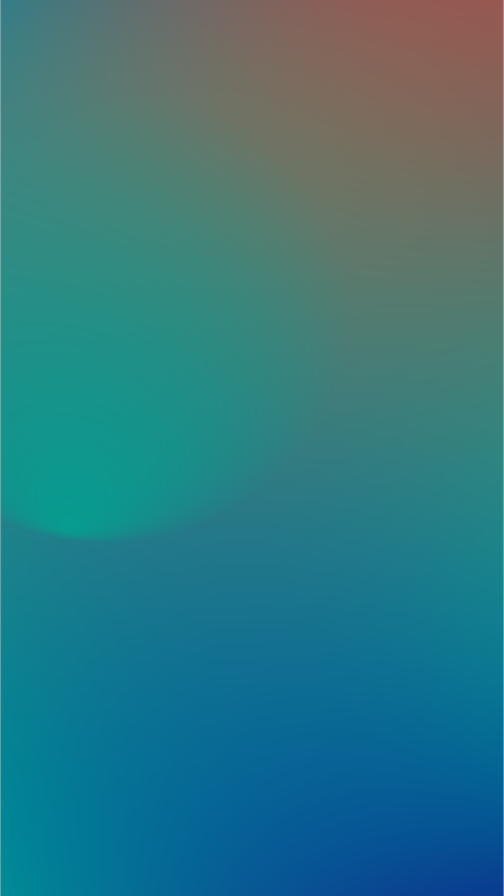
Write a WebGL 1 fragment shader that draws this background.

```glsl
precision highp float;
// Soft portrait gradient from red through teal to blue, with a crescent-edged teal glow.
uniform vec2 u_resolution;

// Smooth cubic through four colours evenly spaced from t = 0 to t = 1
vec3 cubicRamp(float t, vec3 a, vec3 b, vec3 c, vec3 d) {
  float s = 3.0 * t;
  float s1 = s - 1.0, s2 = s - 2.0, s3 = s - 3.0;
  return -a * s1 * s2 * s3 / 6.0 + b * s * s2 * s3 / 2.0
         - c * s * s1 * s3 / 2.0 + d * s * s1 * s2 / 6.0;
}

// Smooth quadratic through colours at the left, middle and right
vec3 quadraticRamp(float t, vec3 a, vec3 b, vec3 c) {
  return a * (2.0 * t - 1.0) * (t - 1.0) + b * 4.0 * t * (1.0 - t)
         + c * t * (2.0 * t - 1.0);
}

// Radial gradient in the unit circle: 0 at the focus, 1 on the rim
float focalGradient(vec2 p, vec2 focus) {
  vec2 ray = p - focus;
  float room = 1.0 - dot(focus, focus);
  float along = dot(focus, ray);
  return (along + sqrt(along * along + dot(ray, ray) * room)) / room;
}

void main() {
  vec2 uv = gl_FragCoord.xy / u_resolution;
  float down = 1.0 - uv.y;

  // Background: three vertical ramps blended across the width
  vec3 left = cubicRamp(down, vec3(0.20, 0.49, 0.53), vec3(0.235, 0.52, 0.505),
                        vec3(0.08, 0.51, 0.553), vec3(0.0, 0.55, 0.588));
  vec3 middle = cubicRamp(down, vec3(0.49, 0.392, 0.373), vec3(0.322, 0.486, 0.447),
                          vec3(0.102, 0.455, 0.553), vec3(0.031, 0.345, 0.58));
  vec3 right = cubicRamp(down, vec3(0.588, 0.345, 0.314), vec3(0.33, 0.478, 0.431),
                         vec3(0.075, 0.506, 0.553), vec3(0.039, 0.227, 0.557));
  vec3 color = quadraticRamp(uv.x, left, middle, right);

  // Teal glow, focused close to its lower rim
  vec2 p = (uv - vec2(0.208, 0.648)) / vec2(0.486, 0.254);
  float glow = clamp(1.0 - focalGradient(p, vec2(-0.15, -0.95)), 0.0, 1.0);
  color = mix(color, vec3(0.03, 0.61, 0.56), glow);

  // Thin pale lines on both sides
  float side = 1.0 - smoothstep(0.0, 0.0035, min(uv.x, 1.0 - uv.x));
  color = mix(color, vec3(0.75, 0.85, 0.85), 0.5 * side);

  gl_FragColor = vec4(clamp(color, 0.0, 1.0), 1.0);
}
```
